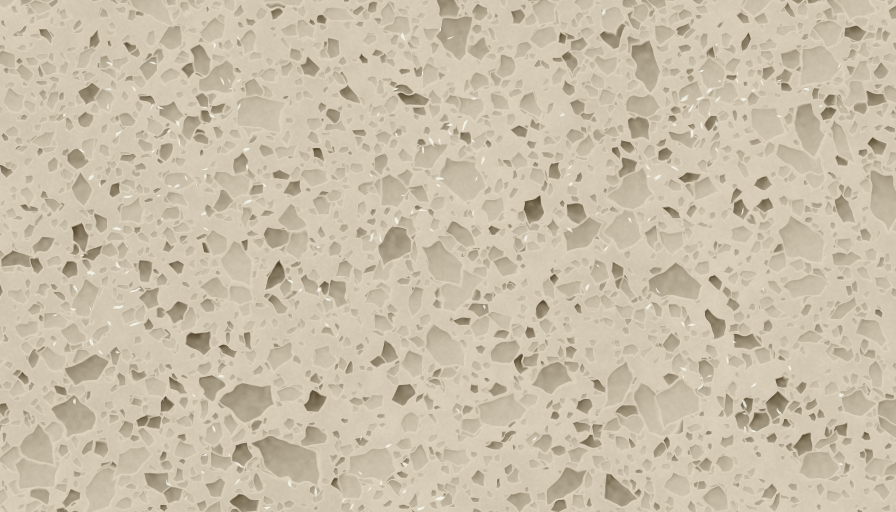
Reproduce this texture procedurally as a Shadertoy shader.

```glsl
// Beige quartz stone: angular translucent chips of many sizes set in pale resin.

const float TAU = 6.28318;
const vec3 RESIN = vec3(0.838, 0.798, 0.717);
const vec3 DARK_CHIP = vec3(0.40, 0.35, 0.25);
const vec3 GLINT = vec3(0.97, 0.97, 0.93);
const vec2 SHADOW_SIDE = vec2(-0.41, 0.91);

// Sine-free hash: three values in 0..1
vec3 hash3(vec2 p) {
    vec3 h = fract(p.xyx * vec3(0.1031, 0.1030, 0.0973));
    h += dot(h, h.yxz + 33.33);
    return fract((h.xxy + h.yzz) * h.zyx);
}

float valueNoise(vec2 p) {
    vec2 i = floor(p), f = fract(p);
    f = f * f * (3.0 - 2.0 * f);
    float low = mix(hash3(i).x, hash3(i + vec2(1, 0)).x, f.x);
    float high = mix(hash3(i + vec2(0, 1)).x, hash3(i + vec2(1, 1)).x, f.x);
    return mix(low, high, f.y);
}

vec2 rotate(vec2 p, float angle) {
    float c = cos(angle), s = sin(angle);
    return vec2(c * p.x - s * p.y, s * p.x + c * p.y);
}

// Signed distance to an irregular convex five-sided chip
float chipDistance(vec2 p, float radius, vec2 seed) {
    float d = -1.0;
    for (int i = 0; i < 5; i++) {
        vec3 h = hash3(seed + float(i) * 7.3);
        float angle = (float(i) + 0.5 * h.x) * TAU / 5.0;
        d = max(d, dot(p, vec2(cos(angle), sin(angle))) - radius * mix(0.5, 1.0, h.y));
    }
    return d;
}

// Lays one size of chips over the darkness field
float addChips(float depth, vec2 p, float cell, float presence, float contrast,
               float seed, float soft) {
    vec2 home = floor(p / cell);
    for (int y = -1; y <= 1; y++)
    for (int x = -1; x <= 1; x++) {
        vec2 id = home + vec2(x, y) + seed;
        vec3 place = hash3(id);
        if (place.z > presence) continue;
        vec3 look = hash3(id + 41.7);
        vec2 centre = (id - seed + 0.5 + 0.8 * (place.xy - 0.5)) * cell;
        vec2 offset = p - centre;
        float radius = cell * mix(0.22, 0.43, look.x);
        float stretch = mix(1.0, 1.4, look.y);
        vec2 q = rotate(offset, TAU * place.z / presence) * vec2(1.0 / stretch, stretch);
        float d = chipDistance(q, radius, id + 13.1);

        // Clear resin and a pale rim around the chip
        float upper = clamp(dot(offset, SHADOW_SIDE) / radius, -1.0, 1.0);
        float margin = 1.0 - smoothstep(0.0, soft + 0.12 * radius, d);
        depth = mix(depth, -0.07 * smoothstep(0.3, -0.6, upper), margin);

        // Body tone, darker under the upper edge
        float tone = 0.11 + 0.65 * contrast * look.z * look.z * look.z;
        float edge = exp(min(d, 0.0) / (0.25 * radius)) * max(upper, 0.0);
        float body = tone * (1.0 + 0.35 * upper) + 0.28 * contrast * edge;
        body *= 0.8 + 0.4 * valueNoise(p * 90.0 + seed);
        depth = mix(depth, body, smoothstep(0.5 * soft, -0.5 * soft, d));
    }
    return depth;
}

// Sparse bright flakes, gathered in patches
float glints(vec2 p, float cell, float soft) {
    vec2 id = floor(p / cell);
    vec3 h = hash3(id + 301.0);
    float patches = smoothstep(0.55, 0.85, valueNoise(id * cell * 5.0 + 8.0));
    vec2 q = rotate((fract(p / cell) - 0.5) * cell, TAU * h.x) * vec2(0.6, 1.5);
    float d = chipDistance(q, cell * mix(0.12, 0.3, h.y), id);
    return smoothstep(soft, -soft, d) * step(h.z, 0.004 + 0.12 * patches);
}

void mainImage(out vec4 fragColor, in vec2 fragCoord) {
    vec2 p = fragCoord / iResolution.y;
    float soft = max(0.0035, 1.2 / iResolution.y);

    // Small warp makes the broken edges uneven
    vec2 warp = vec2(valueNoise(p * 55.0), valueNoise(p * 55.0 + 77.0)) - 0.5;
    vec2 q = p + 0.010 * warp;

    // Cloudy resin, then chips from fine to coarse
    float depth = 0.07 * valueNoise(p * 5.0) + 0.06 * valueNoise(p * 38.0) - 0.04;
    depth = addChips(depth, q, 0.023, 0.55, 0.75, 11.0, soft);
    depth = addChips(depth, q, 0.038, 0.66, 1.0, 57.0, soft);
    depth = addChips(depth, q, 0.064, 0.64, 1.0, 103.0, soft);
    depth = addChips(depth, q, 0.118, 0.46, 0.75, 159.0, soft);

    // Fine grain
    depth += 0.05 * (valueNoise(p * 230.0) - 0.5);

    vec3 colour = RESIN - depth * (RESIN - DARK_CHIP);
    colour = mix(colour, GLINT, 0.85 * glints(q, 0.017, 0.5 * soft));
    fragColor = vec4(clamp(colour, 0.0, 1.0), 1.0);
}
```
